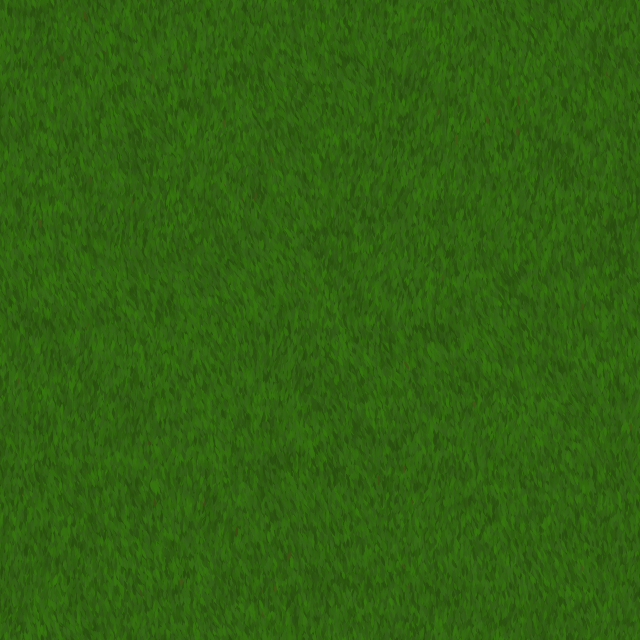
Give the GLSL for this texture, as a WebGL 1 fragment shader.

```glsl
precision highp float;
// Dense short lawn seen from above: layers of jittered grid cells, one tapered
// blade per cell, painted over each other. Smooth noise steers the lean of the
// blades and gathers light and dark tufts.

uniform vec2 u_resolution;

const int LAYERS = 6;
const vec2 CELLS = vec2(116.0, 78.0);      // blades per canvas side, per layer
const float HALF_LENGTH = 0.0088;
const float HALF_WIDTH = 0.0024;
const float EDGE_SOFTNESS = 0.0009;
const float OPACITY = 0.84;
const float LEAN_BIAS = 0.12;              // radians, positive tips to the left
const float LEAN_DRIFT = 0.50;
const float LEAN_JITTER = 0.60;
const float BLADE_CONTRAST = 1.05;
const float TUFT_CONTRAST = 0.50;
const float DRY_SHARE = 0.0015;

const vec3 SOIL_GREEN = vec3(0.160, 0.320, 0.055);
const vec3 DARK_GREEN = vec3(0.153, 0.298, 0.050);
const vec3 BRIGHT_GREEN = vec3(0.212, 0.476, 0.048);
const vec3 DUSTY_GREEN = vec3(0.224, 0.395, 0.122);
const vec3 DRY_BROWN = vec3(0.310, 0.270, 0.090);

// Four random values in 0..1 from a 2D seed
vec4 hash4(vec2 seed) {
  vec4 p = fract(seed.xyxy * vec4(0.1031, 0.1030, 0.0973, 0.1099));
  p += dot(p, p.wzxy + 33.33);
  return fract((p.xxyz + p.yzzw) * p.zywx);
}

float valueNoise(vec2 p) {
  vec2 cell = floor(p);
  vec2 f = fract(p);
  f = f * f * (3.0 - 2.0 * f);
  float low = mix(hash4(cell).x, hash4(cell + vec2(1.0, 0.0)).x, f.x);
  float high = mix(hash4(cell + vec2(0.0, 1.0)).x, hash4(cell + 1.0).x, f.x);
  return mix(low, high, f.y);
}

// Coverage of a lens-shaped blade centred at the origin
float bladeMask(vec2 p, float angle, float size, float softness) {
  float c = cos(angle);
  float s = sin(angle);
  vec2 local = vec2(c * p.x + s * p.y, c * p.y - s * p.x);
  float along = local.y / (HALF_LENGTH * size);
  float halfWidth = HALF_WIDTH * (1.0 - along * along);
  return smoothstep(-softness, softness, halfWidth - abs(local.x));
}

vec3 bladeColor(vec4 rnd, float tuft) {
  float shade = 0.5 + BLADE_CONTRAST * (rnd.x - 0.5) + TUFT_CONTRAST * (tuft - 0.5);
  vec3 color = mix(DARK_GREEN, BRIGHT_GREEN, clamp(shade, 0.0, 1.0));
  color = mix(color, DUSTY_GREEN, 0.75 * rnd.y * rnd.y);
  return mix(color, DRY_BROWN, 0.6 * step(rnd.z, DRY_SHARE));
}

void main() {
  float side = min(u_resolution.x, u_resolution.y);
  vec2 uv = gl_FragCoord.xy / side;
  float softness = max(EDGE_SOFTNESS, 0.45 / side);

  // Fields shared by neighbouring blades: mostly small tufts, faint broad patches
  float tuft = 0.82 * valueNoise(uv * vec2(52.0, 42.0) + 7.0)
             + 0.18 * valueNoise(uv * 11.0 + 51.0);
  float drift = valueNoise(uv * 9.0 + 90.0) - 0.5;

  vec3 color = SOIL_GREEN;
  for (int layer = 0; layer < LAYERS; layer++) {
    float id = float(layer);
    vec2 grid = uv * CELLS + vec2(0.37, 0.61) * id;
    vec2 home = floor(grid);
    for (int row = -1; row <= 1; row++) {
      for (int col = -1; col <= 1; col++) {
        vec2 cell = home + vec2(float(col), float(row));
        vec2 seed = cell + vec2(173.0, 131.0) * (id + 1.0);
        vec4 shape = hash4(seed);
        vec4 tint = hash4(seed + vec2(19.7, 61.3));
        vec2 offset = (grid - cell - shape.xy) / CELLS;
        float angle = LEAN_BIAS + LEAN_DRIFT * drift + LEAN_JITTER * (shape.z - 0.5);
        float mask = bladeMask(offset, angle, mix(0.7, 1.1, shape.w), softness);
        color = mix(color, bladeColor(tint, tuft), OPACITY * mask);
      }
    }
  }
  gl_FragColor = vec4(color, 1.0);
}
```
